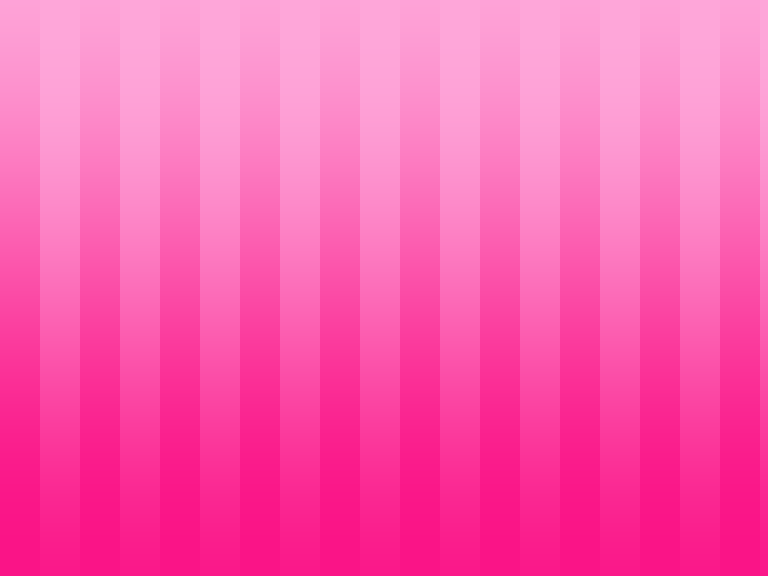
Reproduce this pattern procedurally as a Shadertoy shader.

```glsl
#define REPEATS 9.6        // stripe pairs across the canvas
#define FADE_START 0.055   // height where the deep stripe begins to fade
#define FADE_LENGTH 1.04   // height covered by the whole fade
#define LIGHT_SHIFT 0.155  // how much lower the light stripe fades
#define HOT_PINK vec3(0.98, 0.08, 0.53)
#define PALE_PINK vec3(0.995, 0.65, 0.85)

// Vertical fade from hot pink to pale pink
vec3 pinkFade(float height) {
    float paleness = smoothstep(FADE_START, FADE_START + FADE_LENGTH, height);
    return mix(HOT_PINK, PALE_PINK, paleness);
}

// 0 on the first half of each repeat, 1 on the second, with soft edges
float lightStripe(float x, float edgeWidth) {
    float phase = fract(x + 0.25);
    float edgeDistance = abs(phase - 0.5) - 0.25;
    return clamp(edgeDistance / edgeWidth + 0.5, 0.0, 1.0);
}

void mainImage(out vec4 fragColor, in vec2 fragCoord) {
    vec2 uv = fragCoord / iResolution.xy;
    float pixelWidth = REPEATS / iResolution.x;

    // Both stripes share one fade, shifted in height
    vec3 deepColor = pinkFade(uv.y);
    vec3 lightColor = pinkFade(uv.y + LIGHT_SHIFT);

    float stripe = lightStripe(uv.x * REPEATS, pixelWidth);
    fragColor = vec4(mix(deepColor, lightColor, stripe), 1.0);
}
```
